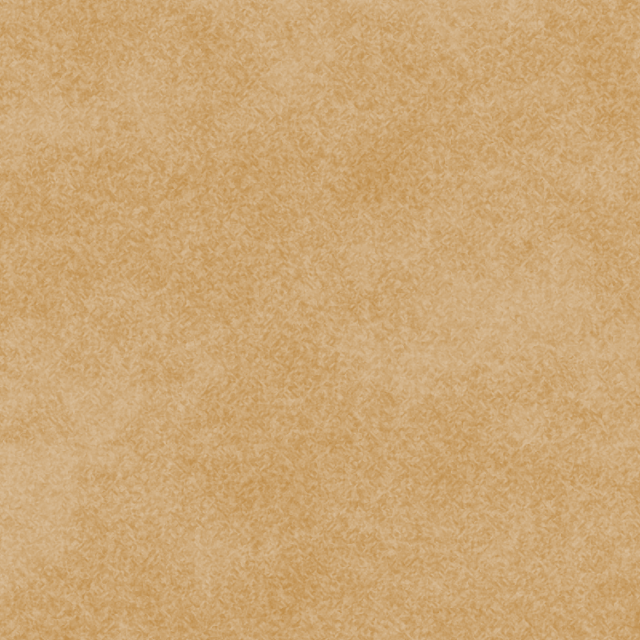
Reproduce this texture procedurally as a three.js fragment shader.

```glsl
varying vec2 vUv;

float hash(vec2 p) {
  vec3 q = fract(vec3(p.xyx) * 0.1031);
  q += dot(q, q.yzx + 33.33);
  return fract((q.x + q.y) * q.z);
}

// Smooth value noise, centred on zero
float noise(vec2 p) {
  vec2 cell = floor(p);
  vec2 f = fract(p);
  f = f * f * (3.0 - 2.0 * f);
  float low = mix(hash(cell), hash(cell + vec2(1.0, 0.0)), f.x);
  float high = mix(hash(cell + vec2(0.0, 1.0)), hash(cell + vec2(1.0, 1.0)), f.x);
  return mix(low, high, f.y) - 0.5;
}

// Blotches with ragged, mostly level edges
float clouds(vec2 uv) {
  vec2 ragged = vec2(noise(uv * 27.0 + 3.0), noise(uv * 31.0 + 71.0));
  vec2 p = uv + 0.025 * ragged;
  float sum = 0.0;
  float weight = 0.75;
  vec2 scale = vec2(3.6, 4.8);
  for (int i = 0; i < 5; i++) {
    sum += weight * noise(p * scale + 17.3 * float(i + 1));
    scale *= 2.1;
    weight *= 0.75;
  }
  return sum;
}

// Dry brush marks along and across the cloth
float brushMarks(vec2 uv) {
  float along = noise(uv * vec2(11.0, 65.0) + 40.0);
  float across = noise(uv * vec2(75.0, 13.0) + 90.0);
  return mix(along, across, smoothstep(-0.15, 0.15, noise(uv * 7.0 + 8.0)));
}

// Short nap fibres leaning along either diagonal
float nap(vec2 uv) {
  vec2 diagonal = vec2(uv.x + uv.y, uv.y - uv.x) * 0.7071;
  float rising = noise(diagonal * vec2(165.0, 300.0) + 300.0);
  float falling = noise(diagonal * vec2(300.0, 165.0) + 500.0);
  float lean = smoothstep(-0.08, 0.08, noise(uv * 110.0 + 12.0));
  return mix(rising, falling, lean) + 0.5 * noise(uv * 400.0 + 150.0);
}

void main() {
  float cloud = clouds(vUv);
  float patches = smoothstep(0.08, 0.3, cloud);
  float tone = 0.1 + 1.25 * cloud + 0.5 * brushMarks(vUv);

  // Nap shows more strongly where the dye is deep
  tone += nap(vUv) * mix(2.75, 2.0, patches);

  // Worn highlights and sparse dark specks
  tone += 0.2 * patches;
  tone -= 0.9 * patches * smoothstep(0.38, 0.46, noise(vUv * 160.0 + 220.0));

  tone = clamp(tone, -2.2, 2.1);
  vec3 tan = vec3(0.80, 0.65, 0.45);
  vec3 bleach = vec3(0.022, 0.042, 0.070);
  gl_FragColor = vec4(tan + bleach * tone, 1.0);
}
```
